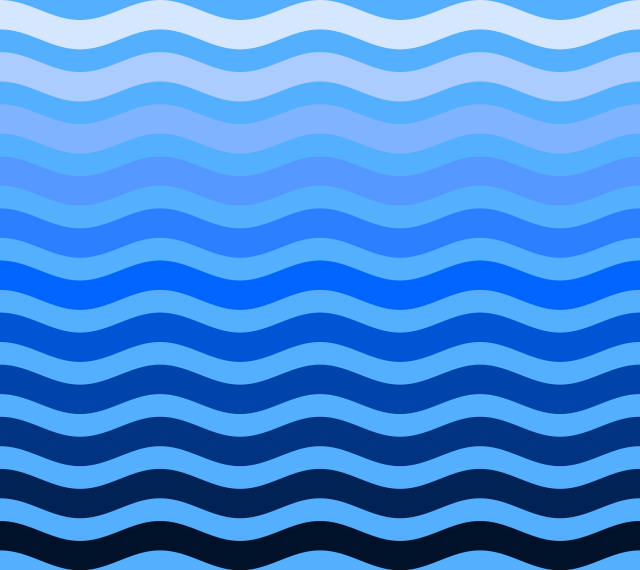
Give the GLSL for this pattern, as a Shadertoy shader.

```glsl
// Eleven stacked cosine wave bands shading from pale to navy over sky blue.

const float TAU = 6.2831853;
const float WAVES = 4.0;          // wave periods across the canvas
const float BANDS = 11.0;         // bands down the canvas
const float SPACING = 0.0914;     // band pitch, in canvas heights
const float THICKNESS = 0.0516;   // vertical band thickness, in canvas heights
const float AMPLITUDE = 0.0175;   // half the crest-to-trough height
const float SHADE_STEPS = 6.0;    // steps from the pure hue to white or black
const vec3 SKY = vec3(0.333, 0.686, 1.0);
const vec3 PURE_BLUE = vec3(0.0, 0.4, 1.0);

// Tints the pure hue toward white in upper bands, toward black in lower ones.
vec3 bandColor(float index) {
    float shade = (0.5 * (BANDS - 1.0) - index) / SHADE_STEPS;
    vec3 target = vec3(step(0.0, shade));
    return mix(PURE_BLUE, target, abs(shade));
}

void mainImage(out vec4 fragColor, in vec2 fragCoord) {
    vec2 uv = fragCoord / iResolution.xy;
    float aspect = iResolution.x / iResolution.y;
    float phase = TAU * WAVES * uv.x;

    // Depth below the first wave crest, following the wave
    float depth = 1.0 - uv.y - AMPLITUDE * (1.0 - cos(phase));

    // Nearest band and the vertical offset from its centre line
    float row = (depth - 0.5 * THICKNESS) / SPACING;
    float index = clamp(floor(row + 0.5), 0.0, BANDS - 1.0);
    float offset = abs(row - index) * SPACING;

    // Slope correction turns the vertical offset into a true distance
    float slope = AMPLITUDE * TAU * WAVES / aspect * sin(phase);
    float dist = (offset - 0.5 * THICKNESS) / sqrt(1.0 + slope * slope);

    float coverage = clamp(0.5 - dist * iResolution.y, 0.0, 1.0);
    fragColor = vec4(mix(SKY, bandColor(index), coverage), 1.0);
}
```
